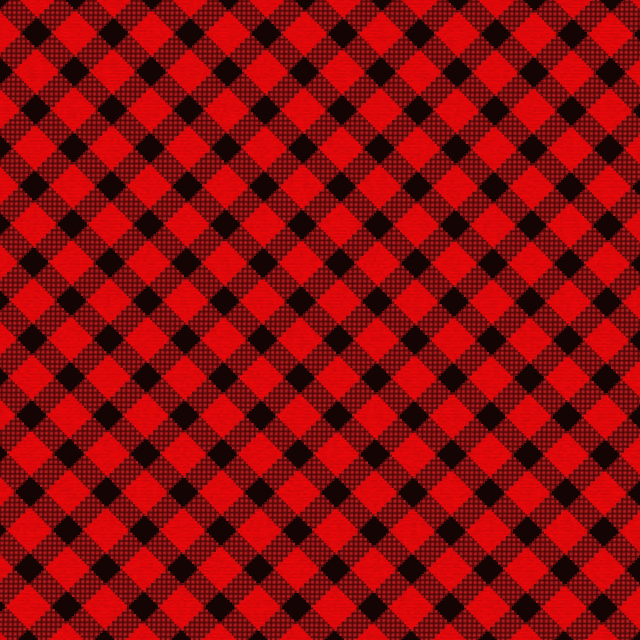
Give the GLSL for this texture, as a Shadertoy shader.

```glsl
const vec2 ORIGIN = vec2(0.0456, 0.112);        // centre of one black diamond
const vec2 STEP_RIGHT = vec2(0.1196, -0.0003);  // one repeat across
const vec2 STEP_UP = vec2(0.0017, 0.1195);      // one repeat up, slightly skewed
const float CELLS = 32.0;                       // stair steps per repeat
const float BAND_HALF = 0.21;                   // half width of a dark band
const float THREADS = 384.0;                    // fabric threads per canvas
const float GRAIN = 0.09;
const float WEAVE = 0.03;
const int SAMPLES = 4;                          // antialiasing grid side

const vec3 RED = vec3(0.87, 0.03, 0.04);
const vec3 BLACK = vec3(0.08, 0.015, 0.015);
const vec3 DOT_GAP = vec3(0.30, 0.02, 0.02);
const vec3 DOT = vec3(0.74, 0.12, 0.13);

const float PI = 3.14159265;

float hash(vec2 p) {
    return fract(sin(dot(p, vec2(127.1, 311.7))) * 43758.5453);
}

// 1 inside a repeating band centred on whole numbers
float band(float t) {
    return step(abs(fract(t + 0.5) - 0.5), BAND_HALF);
}

vec3 gingham(vec2 p) {
    vec2 q = inverse(mat2(STEP_RIGHT, STEP_UP)) * (p - ORIGIN);

    // Diagonal bands, sampled per cell to give stepped edges
    vec2 cell = (floor(q * CELLS) + 0.5) / CELLS;
    float layers = band(cell.x + cell.y) + band(cell.x - cell.y);

    // Soft dots, one for every two cells
    vec2 wave = abs(cos((q * CELLS - 0.5) * PI * 0.5));
    vec3 halftone = mix(DOT_GAP, DOT, wave.x * wave.y);

    return layers < 0.5 ? RED : layers < 1.5 ? halftone : BLACK;
}

// Brightness of the cloth: random threads plus fine horizontal ribs
float cloth(vec2 p) {
    vec2 thread = p * THREADS;
    float speck = hash(floor(thread * vec2(0.5, 1.0))) - 0.5;
    return 1.0 + GRAIN * speck + WEAVE * sin(thread.y * PI);
}

void mainImage(out vec4 fragColor, in vec2 fragCoord) {
    vec3 color = vec3(0.0);
    for (int j = 0; j < SAMPLES; j++) {
        for (int i = 0; i < SAMPLES; i++) {
            vec2 offset = (vec2(i, j) + 0.5) / float(SAMPLES) - 0.5;
            vec2 p = (fragCoord + offset) / iResolution.y;
            color += gingham(p) * cloth(p);
        }
    }
    fragColor = vec4(color / float(SAMPLES * SAMPLES), 1.0);
}
```
